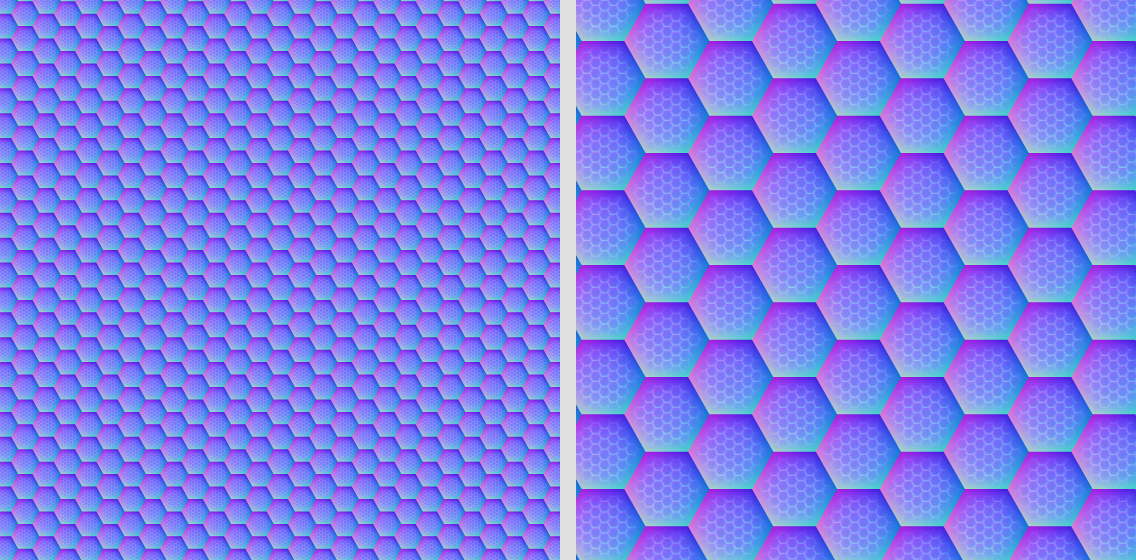
Left, the full canvas; right, a detail of the centre.
Write a Shadertoy shader that draws this texture map.

```glsl
// Tangent-space normal map of scooped hexagonal cells with a fine honeycomb grain.

// Offset from the nearest centre of a flat-topped hexagon lattice of unit row height.
vec2 hexOffset(vec2 p) {
    const vec2 period = vec2(1.7320508, 1.0);
    vec2 a = p - period * round(p / period);
    vec2 q = p - 0.5 * period;
    vec2 b = q - period * round(q / period);
    return dot(a, a) < dot(b, b) ? a : b;
}

// Hexagonal radius: 0 at the centre, 1 on the rim.
float hexRadius(vec2 c) {
    c = abs(c);
    return 2.0 * max(c.y, dot(c, vec2(0.8660254, 0.5)));
}

vec3 normalColor(vec2 uv) {
    // 26.3 columns by 22.5 rows
    vec2 p = (uv - vec2(0.3874, 0.5978)) * vec2(22.78, 22.5);
    vec2 cell = hexOffset(p);
    float radius = hexRadius(cell);

    // Bowl slope, steepening towards the rim
    vec2 slope = 2.0 * cell * mix(0.3, 1.0, radius * radius);

    // Fine honeycomb grain, fading out before the rim
    vec2 grain = hexOffset(p * 7.15);
    float ridge = smoothstep(0.55, 1.0, hexRadius(grain));
    ridge *= 1.0 - smoothstep(0.55, 0.95, radius);
    slope += grain * ridge * 0.7;

    vec3 color = vec3(0.47 - 0.36 * slope.x,
                      0.47 - 0.37 * slope.y,
                      0.97 - 0.12 * dot(slope, slope) + 0.04 * slope.y);
    return color + ridge * vec3(0.09, 0.11, 0.03);
}

void mainImage(out vec4 fragColor, in vec2 fragCoord) {
    // 4 x 4 supersampling smooths rims and grain
    vec3 sum = vec3(0.0);
    for (int y = 0; y < 4; y++) {
        for (int x = 0; x < 4; x++) {
            vec2 jitter = (vec2(x, y) + 0.5) / 4.0 - 0.5;
            sum += normalColor((fragCoord + jitter) / iResolution.xy);
        }
    }
    fragColor = vec4(clamp(sum / 16.0, 0.0, 1.0), 1.0);
}
```
